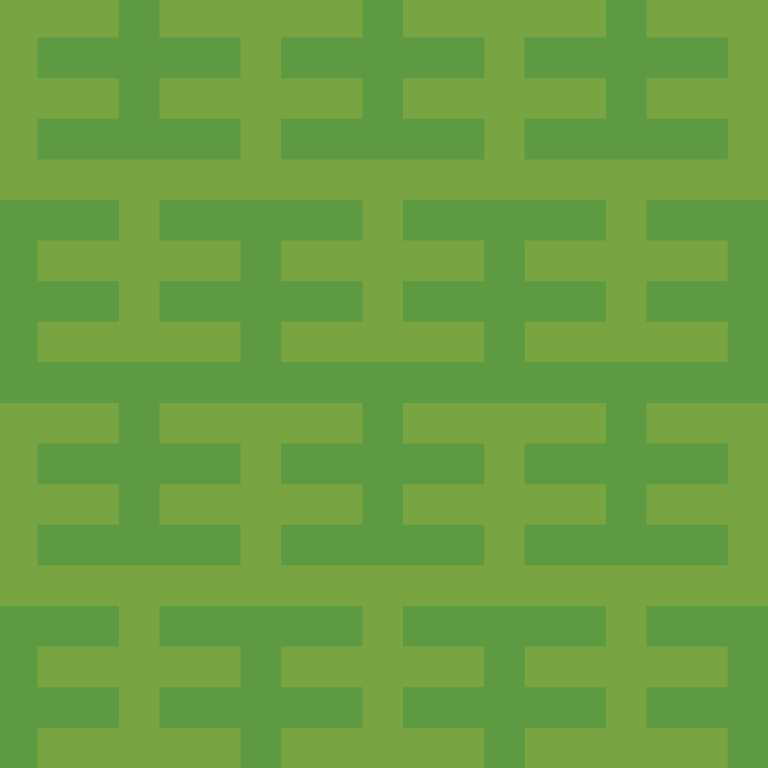
This pattern is drawn by a WebGL 2 fragment shader. Its source:

```glsl
#version 300 es
precision highp float;

uniform vec2 u_resolution;
out vec4 fragColor;

const vec3 LIGHT_GREEN = vec3(0.475, 0.643, 0.257);
const vec3 DARK_GREEN = vec3(0.370, 0.602, 0.260);
const float UNIT = 0.05286;       // stroke width, as a share of the canvas
const float EDGE_OFFSET = 0.0039; // part of the first cell cut off at top and left
const vec2 CELL = vec2(6.0, 5.0); // cell size in strokes
const int SAMPLES = 4;            // smoothing samples per axis

// Half the stroke length on each row of a glyph: stem, bar, stem, bar, gap.
float halfLength(float row, float stemHalf, float barHalf) {
  if (row > 3.5) return 0.0;
  return mod(row, 2.0) < 0.5 ? stemHalf : barHalf;
}

// 1 inside the two-barred glyph, 0 on its ground.
float glyph(vec2 p, vec2 cell) {
  float fromStem = abs(mod(p.x - 0.5, cell.x) - 0.5 * cell.x);
  float row = floor(mod(p.y, cell.y));
  return step(fromStem, halfLength(row, 0.5, 2.5) - 0.0001);
}

// Glyph mask with ink and ground swapped on every second band.
float darkMask(vec2 p, vec2 cell) {
  float swapped = mod(floor(p.y / cell.y), 2.0);
  return abs(glyph(p, cell) - swapped);
}

// Canvas position to stroke units, counted from the top left.
vec2 toStrokes(vec2 uv, float unit, float offset) {
  return (vec2(uv.x, 1.0 - uv.y) + offset) / unit;
}

void main() {
  // Average a small grid of samples to smooth the edges.
  float dark = 0.0;
  for (int j = 0; j < SAMPLES; j++) {
    for (int i = 0; i < SAMPLES; i++) {
      vec2 jitter = (vec2(i, j) + 0.5) / float(SAMPLES) - 0.5;
      vec2 uv = (gl_FragCoord.xy + jitter) / u_resolution;
      dark += darkMask(toStrokes(uv, UNIT, EDGE_OFFSET), CELL);
    }
  }
  dark /= float(SAMPLES * SAMPLES);
  fragColor = vec4(mix(LIGHT_GREEN, DARK_GREEN, dark), 1.0);
}
```
